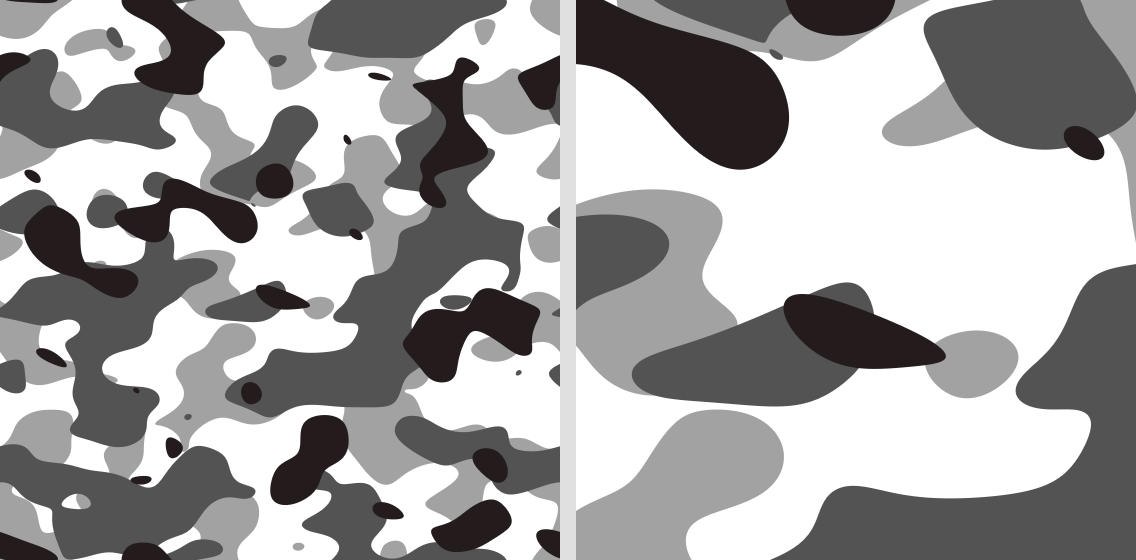
Left: the whole. Right: its middle third, enlarged.
Give the GLSL for this pattern, as a WebGL 1 fragment shader.

```glsl
precision highp float;
// Seamless grey camouflage: light, dark and black lobed patches over white.

uniform vec2 u_resolution;

const float PI = 3.14159265;
const int WAVES = 26;

const vec3 WHITE = vec3(1.0);
const vec3 LIGHT_GREY = vec3(0.635);
const vec3 DARK_GREY = vec3(0.325);
const vec3 BLACK = vec3(0.14, 0.11, 0.11);

// Lowest and highest frequency, in repeats per tile.
const vec2 BODY_BAND = vec2(2.8, 12.5);
const vec2 SPINE_BAND = vec2(1.8, 5.5);
const vec2 BLACK_BODY_BAND = vec2(2.2, 10.0);
const vec2 BLACK_SPINE_BAND = vec2(2.0, 5.5);

// Frequency scale along and across the patches: flatter than tall.
const vec2 STRETCH = vec2(0.82, 1.2);
const float GREY_TILT = 0.12;
const float BLACK_TILT = -0.35;

// How strongly patches cling to their spines, and the cut that sets their area.
const float GREY_CLING = 0.5;
const float BLACK_CLING = 1.0;
const float LIGHT_CUT = -0.07;
const float DARK_CUT = -0.07;
const float BLACK_CUT = 0.58;

const float EDGE_PIXELS = 1.0;

vec3 hash3(vec2 p) {
  vec3 q = fract(p.xyx * vec3(0.1031, 0.1030, 0.0973));
  q += dot(q, q.yxz + 33.33);
  return fract((q.xxy + q.yzz) * q.zyx);
}

// Periodic random field of unit variance: x = value, yz = gradient.
// Whole-number wave vectors make it wrap at the tile borders.
vec3 waveField(vec2 p, float seed, vec2 band, float tilt) {
  float c = cos(tilt);
  float s = sin(tilt);
  vec3 field = vec3(0.0);
  float variance = 0.0;
  for (int i = 0; i < WAVES; i++) {
    vec3 h = hash3(vec2(seed, float(i) + 1.0));
    float angle = PI * (float(i) + h.x) / float(WAVES);
    // Golden-ratio steps spread the frequencies evenly over the band.
    float radius = mix(band.x, band.y, fract(float(i) * 0.618 + h.y * 0.15));
    vec2 d = radius * STRETCH * vec2(cos(angle), sin(angle));
    vec2 k = floor(vec2(c * d.x - s * d.y, s * d.x + c * d.y) + 0.5);
    float amplitude = 1.0 / radius;
    float phase = 2.0 * PI * (dot(k, p) + h.z);
    field += amplitude * vec3(cos(phase), -2.0 * PI * k * sin(phase));
    variance += 0.5 * amplitude * amplitude;
  }
  return field / sqrt(variance);
}

// Patches that follow the zero lines of a coarser field, giving long limbs.
vec3 patchField(vec2 p, float seed, vec2 bodyBand, vec2 spineBand,
                float tilt, float cling) {
  vec3 body = waveField(p, seed, bodyBand, tilt);
  vec3 spine = waveField(p, seed + 57.0, spineBand, tilt);
  return body - cling * spine.x * vec3(spine.x, 2.0 * spine.yz);
}

// Antialiased coverage from the distance to the cut, in pixels.
float coverage(vec3 field, float cut) {
  float slope = max(length(field.yz / u_resolution), 1e-5);
  return clamp(0.5 + (field.x - cut) / (slope * EDGE_PIXELS), 0.0, 1.0);
}

void main() {
  vec2 p = gl_FragCoord.xy / u_resolution;

  vec3 light = patchField(p, 11.0, BODY_BAND, SPINE_BAND, GREY_TILT, GREY_CLING);
  vec3 dark = patchField(p, 23.0, BODY_BAND, SPINE_BAND, GREY_TILT, GREY_CLING);
  vec3 black = patchField(p, 38.0, BLACK_BODY_BAND, BLACK_SPINE_BAND,
                          BLACK_TILT, BLACK_CLING);

  // Paint from the bottom layer up.
  vec3 color = WHITE;
  color = mix(color, LIGHT_GREY, coverage(light, LIGHT_CUT));
  color = mix(color, DARK_GREY, coverage(dark, DARK_CUT));
  color = mix(color, BLACK, coverage(black, BLACK_CUT));
  gl_FragColor = vec4(color, 1.0);
}
```
